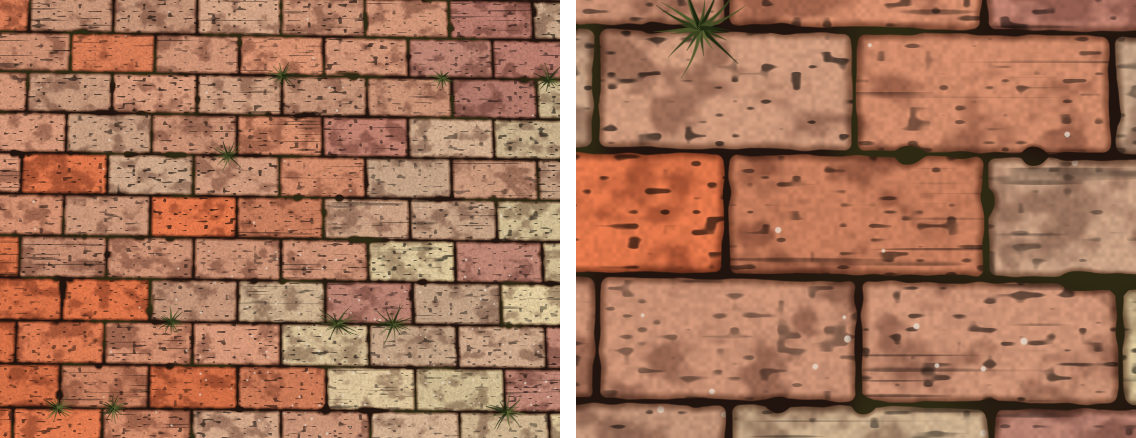
Left: the whole. Right: its middle third, enlarged.
A Shadertoy shader for this texture:

```glsl
// Worn running-bond brick paving, orange to khaki, with grass tufts in the joints.

// Layout, in units of canvas height (y runs downward)
const float FIRST_JOINT = 0.0717;           // height of joint zero at the left edge
const vec2 ROW_CURVE = vec2(11.07, 0.68);   // rows per height and its falloff
const vec2 TILT = vec2(0.0169, 0.0078);     // joint slope at the top, loss by the bottom
const vec2 PITCH = vec2(0.191, 0.0135);     // brick length at the top, gain by the bottom
const float AXIS_X = 0.64;                  // column line that stays upright
const float JOINT_HALF = 0.0024;
const float CORNER = 0.006;

// Grass
const int TUFTS = 10;
const int BLADES = 20;
const float BLADE_LENGTH = 0.058;
const float BLADE_WIDTH = 0.0019;

// Colours
const vec3 KHAKI = vec3(0.81, 0.73, 0.57);
const vec3 TAN = vec3(0.76, 0.63, 0.52);
const vec3 SALMON = vec3(0.77, 0.55, 0.44);
const vec3 ORANGE = vec3(0.82, 0.43, 0.27);
const vec3 MAUVE = vec3(0.68, 0.45, 0.40);
const vec3 JOINT = vec3(0.13, 0.075, 0.055);
const vec3 MOSS = vec3(0.20, 0.20, 0.08);
const vec3 GRASS_DARK = vec3(0.10, 0.14, 0.05);
const vec3 GRASS_LIGHT = vec3(0.40, 0.43, 0.22);
const vec3 SPECK = vec3(0.90, 0.85, 0.79);

float hash(vec2 p) {
    vec3 q = fract(p.xyx * 0.1031);
    q += dot(q, q.yzx + 33.33);
    return fract((q.x + q.y) * q.z);
}

float noise(vec2 p) {
    vec2 i = floor(p), f = fract(p);
    f = f * f * (3.0 - 2.0 * f);
    vec2 e = vec2(0.0, 1.0);
    return mix(mix(hash(i), hash(i + e.yx), f.x),
               mix(hash(i + e.xy), hash(i + e.yy), f.x), f.y);
}

float fbm(vec2 p) {
    return 0.55 * noise(p) + 0.3 * noise(p * 2.1 + 7.3) + 0.15 * noise(p * 4.3 + 19.1);
}

// Firing colour: warm on the left, pale on the right, some mauve
vec3 brickColour(vec2 id, float column) {
    float warmth = 0.51 - 0.13 * column - 0.012 * column * (id.y - 4.0)
                 + 0.62 * (hash(id + 41.0) - 0.5);
    vec3 c = mix(KHAKI, TAN, smoothstep(0.05, 0.32, warmth));
    c = mix(c, SALMON, smoothstep(0.32, 0.58, warmth));
    c = mix(c, ORANGE, smoothstep(0.62, 0.95, warmth));
    float mauve = step(0.76, hash(id + 87.0)) * smoothstep(0.3, 1.2, column);
    return mix(c, MAUVE, 0.85 * mauve) * (0.95 + 0.1 * hash(id + 63.0));
}

// Blotches, pits, scratches, grain and pale specks
vec3 weather(vec3 c, vec2 p, vec2 id, float px) {
    vec2 s = p + id * 3.7 + 50.0;
    float blotch = smoothstep(0.46, 0.72, fbm(s * vec2(30.0, 38.0)));
    c *= mix(vec3(1.03), vec3(0.77, 0.72, 0.71), blotch);
    float pits = smoothstep(0.74, 0.92, noise(s * vec2(85.0, 190.0)));
    c *= 1.0 - (0.3 + 0.3 * hash(id + 5.0)) * pits;
    float scratch = smoothstep(0.8, 0.95, noise(s * vec2(9.0, 260.0)));
    c *= 1.0 - 0.35 * scratch * step(0.55, hash(id + 23.0));
    c *= 0.93 + 0.14 * noise(s * 290.0);
    vec2 cell = floor(p * 58.0);
    vec2 centre = cell + 0.25 + 0.5 * vec2(hash(cell + 3.0), hash(cell + 9.0));
    float radius = 0.0012 + 0.0016 * hash(cell + 15.0);
    float dotMask = smoothstep(px, -px, length(p - centre / 58.0) - radius);
    float amount = 0.01 + 0.12 * smoothstep(0.35, 0.85, p.y) * smoothstep(0.2, 0.6, p.x);
    return mix(c, SPECK, 0.8 * dotMask * step(hash(cell + 31.0), amount));
}

// Curved tapering blades fanned around one root
vec3 drawTuft(vec3 c, vec2 d, float seed, float size, float px) {
    c *= 1.0 - 0.6 * smoothstep(0.022 * size, 0.0, length(d * vec2(0.8, 1.3)));
    for (int k = 0; k < BLADES; k++) {
        vec2 key = vec2(float(k) + 1.0, seed + 11.0);
        float angle = 6.2832 * (float(k) + hash(key)) / float(BLADES);
        vec2 dir = normalize(vec2(cos(angle), 0.75 * sin(angle)));
        float len = BLADE_LENGTH * size * mix(0.4, 1.0, hash(key + 17.0));
        float along = dot(d, dir);
        float bend = 14.0 * (hash(key + 29.0) - 0.5);
        float across = dot(d, vec2(-dir.y, dir.x)) - bend * along * along;
        float edge = abs(across) - BLADE_WIDTH * (1.0 - along / len);
        float mask = smoothstep(px, -px, edge) * step(0.0, along) * step(along, len);
        c = mix(c, mix(GRASS_DARK, GRASS_LIGHT, pow(hash(key + 37.0), 1.6)), mask);
    }
    return c;
}

void mainImage(out vec4 fragColor, in vec2 fragCoord) {
    float px = 1.0 / iResolution.y;
    vec2 p = vec2(fragCoord.x * px, 1.0 - fragCoord.y * px);

    // Paving coordinates with mild perspective
    float depth = p.y - p.x * (TILT.x - TILT.y * p.y) - FIRST_JOINT;
    float pitch = PITCH.x + PITCH.y * p.y;
    vec2 paving = vec2((p.x - AXIS_X) / pitch, depth * (ROW_CURVE.x - ROW_CURVE.y * depth));
    vec2 size = vec2(pitch, 1.0 / (ROW_CURVE.x - 2.0 * ROW_CURVE.y * depth));

    // Running bond: every second row shifts by half a brick
    float row = floor(paving.y);
    float shift = 0.5 * (1.0 - mod(row, 2.0)) + 0.04 * (hash(vec2(row + 9.0, 2.0)) - 0.5);
    vec2 id = vec2(floor(paving.x - shift), row);
    vec2 local = (vec2(paving.x - shift, paving.y) - id - 0.5) * size;

    // Rounded outline with wobble and chips
    vec2 box = abs(local) - 0.5 * size + JOINT_HALF + CORNER;
    float dist = length(max(box, 0.0)) + min(max(box.x, box.y), 0.0) - CORNER;
    dist += 0.0028 * (noise(p * 75.0) - 0.5) + 0.006 * smoothstep(0.78, 0.98, noise(p * 31.0 + 4.0));

    vec3 brick = weather(brickColour(id + 20.0 * vec2(1.0, 0.0), id.x + 0.5 + shift), p, id, px);
    brick *= mix(vec3(0.62, 0.55, 0.5), vec3(1.0), smoothstep(0.0, 0.007, -dist));
    vec3 gap = mix(JOINT, MOSS, 0.7 * smoothstep(0.55, 0.8, noise(p * 12.0)));
    vec3 colour = mix(gap, brick, smoothstep(px, -px, dist));

    // Tufts rooted on the horizontal joints
    for (int i = 0; i < TUFTS; i++) {
        float n = float(i);
        vec2 root = vec2(0.63 * n - 2.5, floor(5.5 + 4.0 * cos(0.135 * n + 0.179 * n * n)));
        vec2 d = (paving - root) * size;
        float scale = mix(0.5, 1.0, hash(vec2(n + 2.0, 71.0)));
        if (length(d) < BLADE_LENGTH * 1.2) colour = drawTuft(colour, d, n, scale, px);
    }
    fragColor = vec4(colour, 1.0);
}
```
